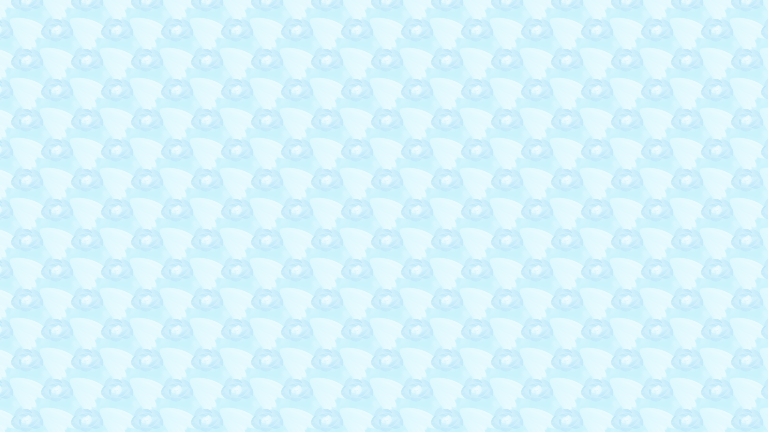
Write a WebGL 1 fragment shader that draws this pattern.

```glsl
precision highp float;
// Pale ice-blue roses with ragged petals in a half-drop repeat, over ribbed white shell-like fans.

uniform vec2 u_resolution;

const float TAU = 6.2831853;
const float REPEATS_DOWN = 7.2;
const vec2 ROSE_ORIGIN = vec2(0.45, 7.2);

const vec3 AQUA = vec3(0.790, 0.950, 0.986);
const vec3 MIST = vec3(0.860, 0.970, 0.994);
const vec3 WHITE = vec3(0.940, 0.990, 1.000);
const vec3 ROSE_DEEP = vec3(0.705, 0.885, 0.967);
const vec3 ROSE_PALE = vec3(0.830, 0.945, 0.988);

// Lattice coordinates: whole numbers fall on every half-drop centre.
vec2 toLattice(vec2 p) {
  return vec2(p.x + p.y, p.x - p.y);
}

vec2 fromLattice(vec2 q) {
  return 0.5 * vec2(q.x + q.y, q.x - q.y);
}

// Folds the plane into the diamond cell around the nearest centre.
vec2 foldHalfDrop(vec2 p) {
  vec2 q = toLattice(p);
  return fromLattice(q - floor(q + 0.5));
}

vec2 turn(vec2 p, float angle) {
  float c = cos(angle);
  float s = sin(angle);
  return vec2(c * p.x + s * p.y, c * p.y - s * p.x);
}

float ellipseDistance(vec2 p, vec2 radii) {
  return (length(p / radii) - 1.0) * min(radii.x, radii.y);
}

// Pointed leaf: the overlap of two equal circles.
float leafDistance(vec2 p, vec2 radii) {
  float radius = 0.5 * (radii.x * radii.x / radii.y + radii.y);
  return length(vec2(p.x, abs(p.y) + radius - radii.y)) - radius;
}

float coverage(float d, float blur) {
  return 1.0 - smoothstep(-blur, blur, d);
}

// Layered sines, periodic on the lattice, for a watercolour wash.
float wash(vec2 p) {
  vec2 q = TAU * toLattice(p);
  return 0.5 * sin(q.x + 0.8 * sin(2.0 * q.y)) + 0.5 * sin(2.0 * q.y - q.x + sin(3.0 * q.x));
}

// Petal tint runs from base to tip, and from one side to the other.
vec3 petalTint(vec2 s, vec3 base, vec3 tip) {
  float shade = 0.5 + 0.36 * s.x + 0.34 * s.y + 0.08 * sin(6.0 * s.y + 4.0 * s.x);
  return mix(base, tip, clamp(shade, 0.0, 1.0));
}

// Round-ended petals spreading from a root point.
vec3 paintFan(vec3 color, vec2 p, float angle, float spread, vec2 radii, vec3 base, vec3 tip, float blur) {
  for (int i = 0; i < 5; i++) {
    float k = float(i);
    vec2 r = radii * vec2(1.0 + 0.12 * sin(2.3 * k + 0.6), 1.0);
    vec2 q = turn(p, angle + spread * k) - vec2(r.x, 0.0);
    float mask = coverage(ellipseDistance(q, r), blur);
    color = mix(color, petalTint(q / r, base, tip), 0.85 * mask);
  }
  return color;
}

// One squashed ring of pointed petals, uneven in size, tilt and tint.
vec3 paintRing(vec3 color, vec2 p, vec2 ring, vec2 radii, float phase, vec3 dark, vec3 light, float blur) {
  for (int i = 0; i < 8; i++) {
    float k = float(i);
    float angle = phase + TAU * k / 8.0;
    vec2 outward = vec2(cos(angle), sin(angle));
    vec2 tangent = vec2(-1.6 * outward.y, outward.x);
    float tint = 0.5 + 0.5 * sin(2.6 * k + phase);
    vec2 r = radii * (0.85 + 0.3 * tint);
    vec2 q = turn(p - ring * outward, atan(tangent.y, tangent.x) + 0.65 * sin(2.4 * k + 1.0));
    vec3 base = mix(dark, light, 0.6 * tint);
    float mask = coverage(leafDistance(q, r), blur);
    color = mix(color, petalTint(q / r, base, light), 0.85 * mask);
  }
  return color;
}

vec3 paintRose(vec3 color, vec2 p, float blur) {
  color = paintRing(color, p, vec2(0.205, 0.135), vec2(0.110, 0.055), 0.0, ROSE_DEEP, ROSE_PALE, blur);
  color = mix(color, ROSE_PALE, 0.8 * coverage(leafDistance(p, vec2(0.23, 0.13)), blur));
  color = paintRing(color, p, vec2(0.130, 0.080), vec2(0.085, 0.036), 0.7, ROSE_DEEP, MIST, blur);
  color = paintRing(color, p, vec2(0.055, 0.035), vec2(0.060, 0.026), 1.5, ROSE_PALE, WHITE, blur);
  // Small bright heart
  float glint = coverage(ellipseDistance(p - vec2(-0.01, 0.02), vec2(0.028, 0.022)), blur);
  return mix(color, WHITE, 0.9 * glint);
}

void main() {
  vec2 p = gl_FragCoord.xy / u_resolution.y * REPEATS_DOWN - ROSE_ORIGIN;
  float blur = max(0.006, 0.42 * REPEATS_DOWN / u_resolution.y);
  vec2 cell = toLattice(foldHalfDrop(p - vec2(0.5, 0.0)));
  vec3 color = mix(AQUA, MIST, 0.4 + 0.35 * wash(p));

  // Neighbouring fans overlap in a fixed order
  for (int j = -1; j <= 1; j++) {
    for (int i = -1; i <= 1; i++) {
      vec2 q = fromLattice(cell - vec2(float(i), float(j)));
      color = paintFan(color, q - vec2(0.20, -0.24), 2.0, 0.36, vec2(0.20, 0.085), AQUA, MIST, blur);
      color = paintFan(color, q - vec2(-0.27, 0.17), -1.02, 0.19, vec2(0.30, 0.085), MIST, WHITE, blur);
    }
  }

  color = paintRose(color, foldHalfDrop(p), blur);
  gl_FragColor = vec4(clamp(color, 0.0, 1.0), 1.0);
}
```
